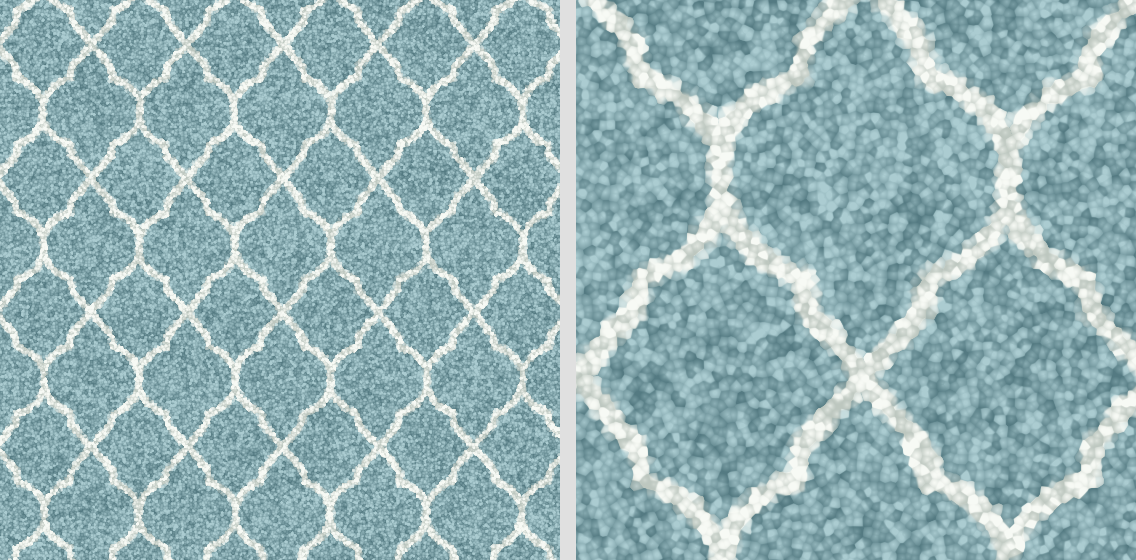
Left, the full canvas; right, a detail of the centre.
A WebGL 2 fragment shader for this pattern:

```glsl
#version 300 es
precision highp float;
// Shaggy blue carpet with a cream ogee trellis.

#define PERIOD vec2(0.1708, 0.2402)   // size of one repeat
#define CROSSING vec2(0.505, 0.201)   // where two trellis lines cross
#define LINE_HALF 0.0067              // half width of the trellis line
#define EDGE_SOFT 0.0024              // softness of the line edge
#define TUFTS 210.0                   // pile tufts across the canvas
#define CLUMPS 85.0                   // larger clumps of pile
#define CONTRAST 0.85                 // strength of the pile speckle
#define BLUE_GAP vec3(0.33, 0.48, 0.51)
#define BLUE_TIP vec3(0.67, 0.80, 0.82)
#define CREAM_GAP vec3(0.74, 0.78, 0.75)
#define CREAM_TIP vec3(0.97, 0.98, 0.96)

uniform vec2 u_resolution;
out vec4 fragColor;

vec3 hash3(vec2 cell) {
    vec3 h = fract(cell.xyx * vec3(0.1031, 0.1030, 0.0973));
    h += dot(h, h.yxz + 33.33);
    return fract((h.xxy + h.yzz) * h.zyx);
}

// Soft cellular noise: xy = offset to the tuft, z = its shade, w = distance.
vec4 tuft(vec2 p) {
    vec2 cell = floor(p);
    vec3 sum = vec3(0.0);
    float total = 0.0;
    float nearest = 2.0;
    for (int j = -1; j <= 1; j++) {
        for (int i = -1; i <= 1; i++) {
            vec2 neighbour = cell + vec2(i, j);
            vec3 h = hash3(neighbour + 60.0);
            vec2 offset = neighbour + h.xy - p;
            float d2 = dot(offset, offset);
            float weight = exp(-10.0 * d2);
            sum += weight * vec3(offset, h.z);
            total += weight;
            nearest = min(nearest, d2);
        }
    }
    return vec4(sum / total, sqrt(nearest));
}

float segmentDistance(vec2 p, vec2 a, vec2 b) {
    vec2 ab = b - a;
    return length(p - a - ab * clamp(dot(p - a, ab) / dot(ab, ab), 0.0, 1.0));
}

// Distance to the trellis, folded into one mirrored quarter of the repeat.
float trellisDistance(vec2 p) {
    vec2 halfCell = 0.5 * PERIOD;
    vec2 q = abs(fract((p - CROSSING) / PERIOD + 0.5) - 0.5) * PERIOD;
    vec2 shoulder = halfCell * vec2(0.41, 0.335);
    vec2 notch = halfCell * vec2(0.45, 0.50);
    vec2 bend = halfCell * vec2(0.88, 0.62);
    vec2 neck = halfCell * vec2(1.0, 0.88);

    float d = segmentDistance(q, vec2(0.0), shoulder);
    d = min(d, segmentDistance(q, shoulder, notch));
    d = min(d, segmentDistance(q, neck, halfCell));

    // Curved side from the notch to the neck
    vec2 start = notch;
    for (int i = 1; i <= 6; i++) {
        float t = float(i) / 6.0;
        vec2 end = mix(mix(notch, bend, t), mix(bend, neck, t), t);
        d = min(d, segmentDistance(q, start, end));
        start = end;
    }
    return d;
}

void main() {
    vec2 p = gl_FragCoord.xy / u_resolution.y;
    vec4 fine = tuft(p * TUFTS);
    vec4 clump = tuft(p * CLUMPS + 17.0);

    // Slight hand-made drift, then ragged edges that follow the tufts
    vec2 drift = 0.0013 * vec2(sin(p.y * 31.0 + 2.0 * sin(p.x * 17.0)),
                               sin(p.x * 37.0 + 2.0 * sin(p.y * 23.0)));
    vec2 ragged = p + drift + 0.8 * fine.xy / TUFTS + 0.22 * clump.xy / CLUMPS;
    float lineWidth = LINE_HALF + 0.0024 * (clump.z - 0.5) + 0.0016 * (fine.z - 0.5);
    float line = 1.0 - smoothstep(-EDGE_SOFT, EDGE_SOFT, trellisDistance(ragged) - lineWidth);

    // Pile shade: tuft tone, dark gaps, clumps and faint brushed bands
    float bands = sin(p.y * 26.0 + 1.5 * sin(p.x * 7.0)) + 0.6 * sin(p.y * 61.0 - p.x * 9.0);
    float shade = 0.57 + CONTRAST * (fine.z - 0.5) - 0.55 * (fine.w - 0.42)
                + 0.16 * (clump.z - 0.5) + 0.025 * bands;
    shade = clamp(shade, 0.0, 1.0);

    vec3 blue = mix(BLUE_GAP, BLUE_TIP, shade);
    vec3 cream = mix(CREAM_GAP, CREAM_TIP, smoothstep(0.0, 0.9, shade));
    fragColor = vec4(mix(blue, cream, line), 1.0);
}
```
